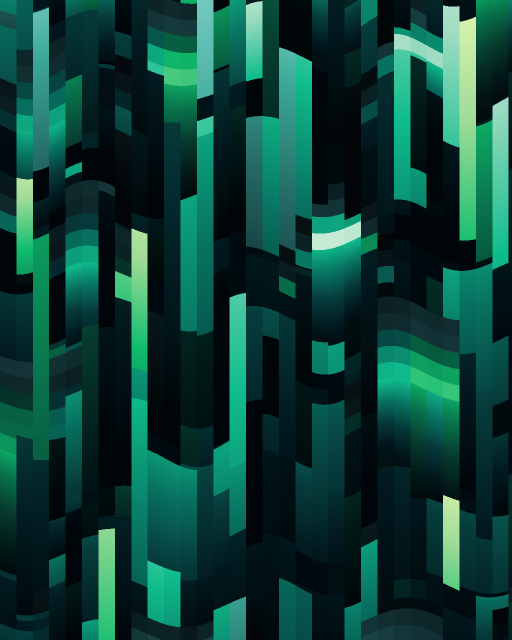
This background is drawn by a Shadertoy shader. Its source:

```glsl
// Narrow vertical columns in dark teal, emerald and mint, cut by soft arches.
// Layers of fading strokes and stacked bands share one wavy height field,
// so their ends line up into domes. One unit is the width of a column.

float hash(vec3 p) {
    p = fract(p * vec3(.1031, .1030, .0973));
    p += dot(p, p.yzx + 33.33);
    return fract((p.x + p.y) * p.z);
}

float cornerSlope(vec2 cell, vec2 offset) {
    float angle = 6.2832 * hash(vec3(cell, 91.));
    return dot(vec2(cos(angle), sin(angle)), offset);
}

float gradientNoise(vec2 p) {
    vec2 i = floor(p), f = fract(p);
    vec2 u = f * f * f * (f * (f * 6. - 15.) + 10.);
    vec2 e = vec2(1, 0);
    return mix(mix(cornerSlope(i, f), cornerSlope(i + e, f - e), u.x),
               mix(cornerSlope(i + e.yx, f - e.yx), cornerSlope(i + 1., f - 1.), u.x), u.y);
}

// Tone runs from 0 (near black) to 5.5 (pale mint); hue picks slate, teal or green.
vec3 palette(float tone, float hue) {
    vec3 c = mix(vec3(0, .02, .035), vec3(.005, .10, .12), clamp(tone, 0., 1.));
    c = mix(c, vec3(.025, .23, .23), clamp(tone - 1., 0., 1.));
    c = mix(c, vec3(.03, .45, .38), clamp(tone - 2., 0., 1.));
    c = mix(c, vec3(.06, .74, .55), clamp(tone - 3., 0., 1.));
    c = mix(c, vec3(.62, .86, .76), clamp(tone - 4., 0., 1.));
    c = mix(c, vec3(.90, .97, .90), clamp(tone - 5., 0., 1.));
    float light = dot(c, vec3(.25, .6, .15));
    if (hue < .2) c = mix(c, light * vec3(.75, 1.1, 1.2), .5);
    if (hue > .72) c *= vec3(1., 1., .78);
    return c;
}

// Strokes several columns wide: crisp arched tops, darkening on the way down.
vec3 strokes(vec3 color, float column, float y, float span, float seed,
             float coverage, float dimmest, float brightest) {
    float group = floor((column + floor(seed * 1.7)) / span);
    float cellHeight = 9. + 5. * hash(vec3(group, seed, 3.));
    float level = y / cellHeight + 7. * hash(vec3(group, seed, 5.));
    vec3 id = vec3(group, floor(level), seed);
    float len = cellHeight * mix(.4, 1., hash(id + 11.));
    float depth = (1. - fract(level)) * cellHeight / len;
    if (hash(id) > coverage || depth > 1.) return color;

    float top = mix(dimmest, brightest, pow(hash(id + 23.), 1.3));
    float fade = .7 + 1.3 * hash(id + 31.);
    float grain = hash(vec3(column, id.y, seed + 41.)) - .5;
    float hue = mix(hash(id + 53.), hash(vec3(column, id.y, seed + 61.)), .4);
    return palette(top - fade * depth + .55 * grain, hue);
}

// Domes of short bands that step up in brightness, then a long falling tail.
vec3 bandStack(vec3 color, float column, float y, float seed, float shift) {
    float shifted = column - 11. + shift;
    float group = floor(shifted / 9.);
    float level = y / 19. + hash(vec3(group, seed, 7.));
    vec3 id = vec3(group, floor(level), seed);
    float center = 3. + floor(3. * hash(id + 3.));
    float side = abs(shifted - group * 9. - center);
    float core = 1. + floor(1.6 * hash(id + 9.));
    float shoulder = max(side - core, 0.);
    float depth = (1. - fract(level)) * 19. - 2.2 * shoulder;
    float bands = 4. + floor(3. * hash(id + 17.));
    if (hash(id) > .72 || shoulder > 2. || depth < 0.) return color;

    float grain = hash(vec3(column, id.y, seed + 29.));
    if (depth < bands) {
        if (shoulder > 0. && depth > 3.) return color;
        float band = floor(depth);
        float jitter = hash(vec3(band, group, seed + id.y)) - .5;
        float peak = mix(3.4, 5.5, hash(id + 37.));
        float tone = mix(1.4, peak, pow(band / (bands - 1.), 1.4)) + .7 * jitter;
        float hue = band < 2. ? .1 : .3 + .65 * grain;
        return palette(tone + .5 * (grain - .5) - .5 * shoulder, hue);
    }
    float tail = (depth - bands) / (4. + 4. * grain);
    if (shoulder > 0. || tail > 1.) return color;
    return palette(4.1 - 3.5 * tail - .5 * grain, .25 + .7 * grain);
}

vec3 scene(vec2 p) {
    float column = floor(p.x);
    float phase = 6.2832 * (p.x - 15.5) / 9.;
    phase += 2.2 * gradientNoise(p * vec2(.055, .07));
    float y = p.y - .72 * cos(phase);

    // Dark ground columns
    float level = y / 14. + hash(vec3(column, 2., 1.));
    float shade = hash(vec3(column, floor(level), 4.));
    vec3 color = palette(.2 + 1.6 * shade * fract(level), .2 + .7 * shade);

    // Wide domes first, then banded domes, then slim strokes
    for (float i = 0.; i < 5.; i++)
        color = strokes(color, column, y, 6. - i, 13. + 7. * i, .46, .5, 4.5);
    color = bandStack(color, column, y, 71., 0.);
    color = bandStack(color, column, y, 83., 4.);
    color = strokes(color, column, y, 2., 97., .14, .3, 4.8);
    color = strokes(color, column, y, 1., 103., .20, .0, 2.4);
    return strokes(color, column, y, 1., 109., .13, 3.2, 5.6);
}

void mainImage(out vec4 fragColor, in vec2 fragCoord) {
    vec3 sum = vec3(0);
    for (int s = 0; s < 4; s++) {
        vec2 offset = vec2(s & 1, s >> 1) * .5 - .25;
        sum += scene((fragCoord + offset) / iResolution.x * 31.2);
    }
    fragColor = vec4(sum * .25, 1);
}
```
